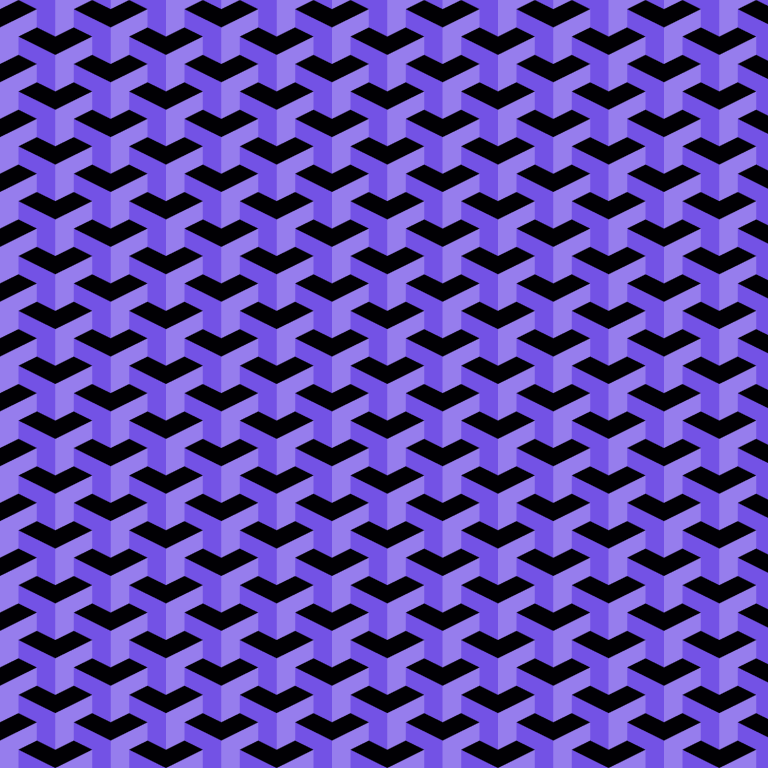
Reproduce this pattern procedurally as a Shadertoy shader.

```glsl
// Interlocking isometric Y-shaped blocks with black chevron tops and two violet sides.

const vec2  REPEATS   = vec2(6.94, 14.0);       // blocks across and down the canvas
const float PERIOD    = 6.0;                    // block pitch in grid units, both axes
const float STEM_HALF = 1.0;                    // half width of the stem
const float ARM_HALF  = 2.0;                    // half width across both arms
const float STEM_DROP = 4.0;                    // height of the stem faces
const float ARM_DROP  = 2.0;                    // height of the arm faces
const vec3  TOP_COLOR   = vec3(0.005, 0.0, 0.015);
const vec3  LEFT_COLOR  = vec3(0.45, 0.32, 0.90);
const vec3  RIGHT_COLOR = vec3(0.59, 0.49, 0.93);
const int   SAMPLES   = 4;                      // antialiasing samples per axis
const float FOOTPRINT = 1.25;                   // filter width in pixels

// Side faces of one block lattice: -1 left, +1 right, 0 none. y runs downward.
float sideFace(vec2 p) {
    float x = mod(p.x + 0.5 * PERIOD, PERIOD) - 0.5 * PERIOD;
    float ax = abs(x);
    float drop = mod(p.y + ax, PERIOD);         // depth below the V-shaped front edge
    bool stem = ax < STEM_HALF && drop < STEM_DROP;
    bool arm = ax < ARM_HALF && drop < ARM_DROP;
    return (stem || arm) ? (x < 0.0 ? -1.0 : 1.0) : 0.0;
}

// Two lattices, staggered by half a pitch, leave only the tops uncovered.
vec3 blockColor(vec2 p) {
    float side = sideFace(p - vec2(0.0, 0.5 * PERIOD));
    if (side == 0.0) side = sideFace(p - vec2(0.5 * PERIOD, 0.0));
    if (side == 0.0) return TOP_COLOR;
    return side < 0.0 ? LEFT_COLOR : RIGHT_COLOR;
}

void mainImage(out vec4 fragColor, in vec2 fragCoord) {
    vec3 sum = vec3(0.0);
    for (int j = 0; j < SAMPLES; j++) {
        for (int i = 0; i < SAMPLES; i++) {
            vec2 jitter = (vec2(i, j) + 0.5) / float(SAMPLES) - 0.5;
            vec2 uv = (fragCoord + jitter * FOOTPRINT) / iResolution.y;
            uv.y = 1.0 - uv.y;
            sum += blockColor(uv * REPEATS * PERIOD);
        }
    }
    fragColor = vec4(sum / float(SAMPLES * SAMPLES), 1.0);
}
```
